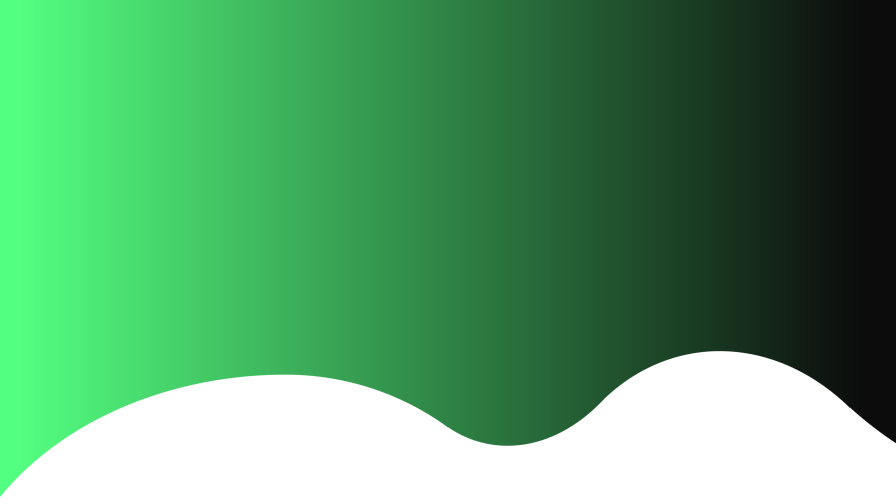
Reproduce this background procedurally as a Shadertoy shader.

```glsl
// Green to black horizontal gradient above a white rolling wave.

// Height of an elliptic arc with its extreme point at tip; negative radius.y opens upward.
float arc(float x, vec2 tip, vec2 radius) {
    float u = (x - tip.x) / radius.x;
    return tip.y - radius.y * (1.0 - sqrt(max(1.0 - u * u, 0.0)));
}

// Wave outline on a canvas 16 units wide and 9 units high.
float waveHeight(float x) {
    // Broad left hill
    if (x < 8.0) return arc(x, vec2(5.10, 2.31), x < 5.10 ? vec2(6.04, 4.71) : vec2(4.79, 4.62));
    // Valley
    if (x < 10.79) return arc(x, vec2(9.06, 1.04), x < 9.06 ? vec2(1.875, -1.90) : vec2(3.125, -5.0));
    // Right hill
    if (x < 15.17) return arc(x, vec2(12.85, 2.73), x < 12.85 ? vec2(3.125, 3.44) : vec2(3.96, 5.31));
    // Flattening tail
    float t = x - 15.17;
    return 1.73 - 0.9 * t + 0.149 * t * t;
}

void mainImage(out vec4 fragColor, in vec2 fragCoord) {
    vec2 uv = fragCoord / iResolution.xy;
    vec2 p = uv * vec2(16.0, 9.0);
    float pixel = 9.0 / iResolution.y;

    // Background gradient
    vec3 green = vec3(0.325, 1.0, 0.502);
    vec3 black = vec3(0.047, 0.047, 0.047);
    vec3 color = mix(green, black, clamp((uv.x - 0.02) / 0.94, 0.0, 1.0));

    // White wave, with its edge width corrected for slope
    float slope = (waveHeight(p.x + 0.02) - waveHeight(p.x - 0.02)) / 0.04;
    float edge = (waveHeight(p.x) - p.y) / sqrt(1.0 + slope * slope);
    color = mix(color, vec3(1.0), smoothstep(-0.7 * pixel, 0.7 * pixel, edge));

    fragColor = vec4(color, 1.0);
}
```
